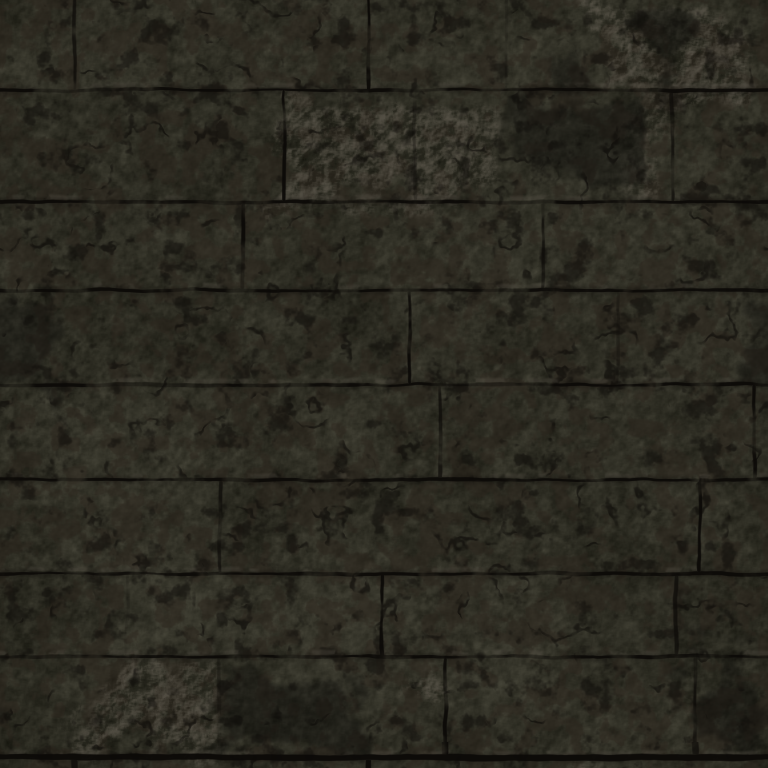
Reproduce this texture procedurally as a Shadertoy shader.

```glsl
// Dark, weathered stone wall: eight uneven courses of long blocks with thin broken joints.
// Tiling noise gives mottling, grain and relief; soft boxes place the worn and sooty areas.
// Joints are distances to course edges and to three upright positions per course.
const vec3 STONE_DARK  = vec3(0.146, 0.144, 0.109);
const vec3 STONE_LIGHT = vec3(0.222, 0.218, 0.175);
const vec3 STONE_BROWN = vec3(0.168, 0.142, 0.110);
const vec3 WORN_PALE   = vec3(0.340, 0.320, 0.280);
const vec3 JOINT_COLOR = vec3(0.045, 0.037, 0.027);

const float JOINT_HALF_WIDTH = 0.0009;
const float JOINT_SOFTNESS = 0.0024;
const float EDGE_WOBBLE  = 0.005;
const float PATCH_WOBBLE = 0.12;
const float RELIEF_STEP  = 0.002;
const vec3 UPRIGHT_STRENGTH = vec3(1.0, 0.75, 0.35);

const int COURSES = 8;
// Course edges from the bottom up; the last one wraps to the first.
const float EDGES[9] = float[9](0.014, 0.145, 0.253, 0.375, 0.499, 0.622, 0.737, 0.883, 1.014);
// Upright joints per course, from strong to faint.
const vec3 UPRIGHTS[8] = vec3[8](
    vec3(0.580, 0.905, 0.285), vec3(0.497, 0.880, 0.165),
    vec3(0.911, 0.287, 0.287), vec3(0.982, 0.573, 0.573),
    vec3(0.533, 0.533, 0.805), vec3(0.316, 0.707, 0.707),
    vec3(0.370, 0.876, 0.540), vec3(0.480, 0.097, 0.660));
// Areas as centre and half size.
const vec4 WORN[5] = vec4[5](
    vec4(0.51, 0.81, 0.14, 0.066), vec4(0.855, 0.81, 0.022, 0.07),
    vec4(0.87, 0.93, 0.09, 0.05), vec4(0.19, 0.08, 0.09, 0.055),
    vec4(0.545, 0.11, 0.035, 0.025));
const vec4 SOOT[7] = vec4[7](
    vec4(0.75, 0.83, 0.09, 0.045), vec4(0.75, 0.90, 0.03, 0.03),
    vec4(0.02, 0.55, 0.035, 0.045), vec4(0.38, 0.08, 0.08, 0.05),
    vec4(0.945, 0.09, 0.035, 0.05), vec4(0.86, 0.96, 0.02, 0.02),
    vec4(0.885, 0.21, 0.015, 0.035));

float hash(vec2 p) {
    return fract(sin(dot(p, vec2(127.1, 311.7))) * 43758.5);
}

// Value noise that repeats over the unit square.
float noise(vec2 uv, float freq) {
    vec2 p = uv * freq, cell = floor(p), f = fract(p);
    f = f * f * (3.0 - 2.0 * f);
    vec2 a = mod(cell, freq), b = mod(cell + 1.0, freq);
    return mix(mix(hash(a), hash(vec2(b.x, a.y)), f.x),
               mix(hash(vec2(a.x, b.y)), hash(b), f.x), f.y);
}

float fbm(vec2 uv, float freq) {
    float sum = 0.0, amp = 0.5;
    for (int i = 0; i < 4; i++) {
        sum += amp * noise(uv + 0.17 * float(i), freq);
        freq *= 2.0;
        amp *= 0.5;
    }
    return sum / 0.9375;
}

float softBox(vec2 uv, vec4 area, float wobble) {
    vec2 d = abs(fract(uv - area.xy + 0.5) - 0.5) - area.zw;
    return smoothstep(0.012, -0.012, max(d.x, d.y) + wobble);
}

void mainImage(out vec4 fragColor, in vec2 fragCoord) {
    vec2 uv = fragCoord / iResolution.xy;

    // Course and block
    vec2 p = uv + EDGE_WOBBLE * (vec2(fbm(uv, 24.0), fbm(uv + 0.41, 24.0)) - 0.5);
    p.y = fract(p.y - EDGES[0]) + EDGES[0];
    int course = 0;
    for (int i = 1; i < COURSES; i++) if (p.y >= EDGES[i]) course = i;
    vec3 uprights = UPRIGHTS[course];
    float block = mod(dot(step(uprights, vec3(p.x)), vec3(1.0)), 3.0);
    float blockTone = hash(vec2(block, float(course) + 3.0)) - 0.5;

    // Worn and sooty areas
    float ragged = PATCH_WOBBLE * (fbm(uv + 0.63, 20.0) - 0.5);
    float worn = 0.0, soot = 0.0;
    for (int i = 0; i < WORN.length(); i++) worn = max(worn, softBox(uv, WORN[i], ragged));
    for (int i = 0; i < SOOT.length(); i++) soot = max(soot, softBox(uv, SOOT[i], ragged));
    worn *= 1.0 - 0.8 * soot;

    // Stone surface
    float mottle = fbm(uv, 9.0) - 0.5;
    float grain = fbm(uv + 0.29, 80.0) - 0.5 + 0.4 * (noise(uv + 0.07, 190.0) - 0.5);
    float relief = fbm(uv + RELIEF_STEP * vec2(-1.0, 1.0), 72.0) - fbm(uv, 72.0);
    float tone = 0.52 + 1.1 * mottle + 1.4 * grain + 0.2 * blockTone - (1.5 + worn) * relief;
    vec3 color = mix(STONE_DARK, STONE_LIGHT, clamp(tone, -0.8, 1.8));
    color = mix(color, STONE_BROWN, 0.5 * smoothstep(0.48, 0.64, fbm(uv + 0.77, 52.0)));
    color = mix(color, WORN_PALE, worn * clamp(0.22 + grain - 2.0 * relief, 0.0, 0.8));
    color *= 1.0 - 0.3 * soot;

    // Small stains and short cracks
    float stain = smoothstep(0.60, 0.78, fbm(uv + 0.53, 44.0));
    float crackLine = 1.0 - smoothstep(0.01, 0.06, abs(fbm(uv + 0.11, 26.0) - 0.5));
    float crackMask = smoothstep(0.54, 0.74, fbm(uv + 0.85, 34.0));
    color = mix(color, JOINT_COLOR, max(0.5 * stain, 0.6 * crackLine * crackMask));

    // Pale chipped rims on the foot of each course
    float foot = p.y - EDGES[course];
    float chips = smoothstep(0.50, 0.66, fbm(uv + 0.35, 40.0));
    float rim = smoothstep(0.002, 0.004, foot) * (1.0 - smoothstep(0.006, 0.011, foot));
    color = mix(color, WORN_PALE, rim * min(0.35 * chips + 0.4 * worn, 0.7));

    // Broken joints, heaviest along the lowest edge
    float level = min(foot, EDGES[course + 1] - p.y);
    float heavy = 1.0 - step(0.02, abs(uv.y - EDGES[0]));
    float halfWidth = JOINT_HALF_WIDTH * (0.3 + 1.5 * noise(uv, 20.0) + 2.2 * heavy);
    float soft = max(1.0 / min(iResolution.x, iResolution.y), JOINT_SOFTNESS);
    float wear = smoothstep(0.34, 0.58, fbm(uv + 0.19, 28.0));
    float bed = (1.0 - smoothstep(halfWidth, halfWidth + soft, level)) * mix(0.4, 1.0, max(wear, heavy));
    vec3 side = abs(fract(p.x - uprights + 0.5) - 0.5);
    vec3 lines = (1.0 - smoothstep(vec3(halfWidth), vec3(halfWidth + soft), side)) * UPRIGHT_STRENGTH;
    float upright = max(lines.x, max(lines.y, lines.z)) * mix(0.35, 1.0, wear);
    float shade = 0.3 * (1.0 - smoothstep(0.0, 0.010, level)) * wear;
    color = mix(color, JOINT_COLOR, max(shade, 0.95 * max(bed, upright)));

    fragColor = vec4(color, 1.0);
}
```
